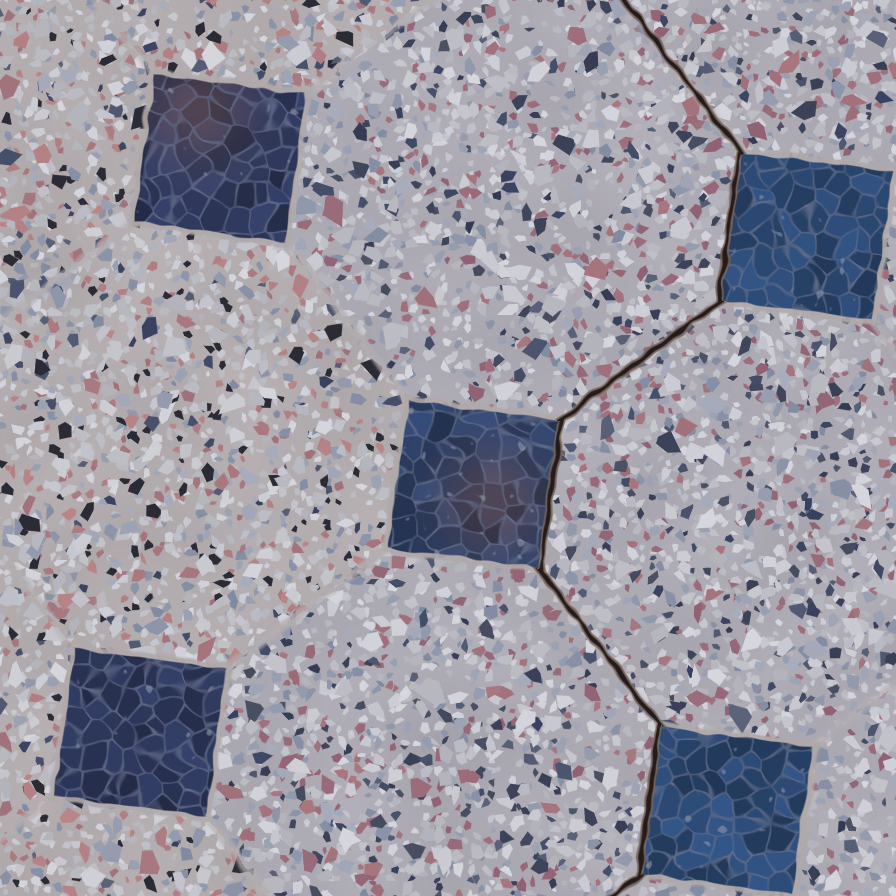
Reproduce this pattern procedurally as a Shadertoy shader.

```glsl
// Terrazzo paving: octagonal speckled slabs with blue square insets on a tilted
// lattice. Chips are random convex polygons scattered by layers, the insets are
// Voronoi crackle, and one staircase of joints has opened into a dark crack.

const vec2 ORIGIN = vec2(0.5286, 0.4596);   // centre of one inset
const vec2 STEP_U = vec2(0.372, 0.277);     // lattice steps between insets
const vec2 STEP_W = vec2(-0.283, 0.364);
const float PITCH = 0.463;
const float INSET = 0.256;                  // half diagonal, in lattice steps

vec2 hash2(vec2 p) {
    vec3 q = fract(p.xyx * vec3(0.1031, 0.1030, 0.0973));
    q += dot(q, q.yzx + 33.33);
    return fract((q.xx + q.yz) * q.zy);
}

float gradientNoise(vec2 p) {
    vec2 i = floor(p), f = p - i;
    vec2 s = f * f * f * (f * (f * 6.0 - 15.0) + 10.0);
    vec4 n;
    for (int k = 0; k < 4; k++) {
        vec2 corner = vec2(k & 1, k >> 1);
        n[k] = dot(hash2(i + corner) * 2.0 - 1.0, f - corner);
    }
    return mix(mix(n.x, n.y, s.x), mix(n.z, n.w, s.x), s.y);
}

float band(float d, float halfWidth, float soft) {
    return 1.0 - smoothstep(halfWidth - soft, halfWidth + soft, d);
}

// Convex polygon with five irregular sides, stretched along a random axis
float chipDistance(vec2 p, vec2 seed, float radius) {
    vec2 shape = hash2(seed + 7.7);
    float turn = 6.2832 * shape.x, d = -1.0;
    p *= mat2(cos(turn), sin(turn), -sin(turn), cos(turn));
    p.x *= mix(1.0, 1.7, shape.y);
    for (int i = 0; i < 5; i++) {
        vec2 h = hash2(seed + float(i) * 3.1);
        float a = 6.2832 * (float(i) + 0.8 * h.x) / 5.0;
        d = max(d, dot(p, vec2(cos(a), sin(a))) - radius * mix(0.55, 1.0, h.y));
    }
    return d;
}

vec3 chipColor(vec2 h, float warm) {
    vec3 pale = mix(vec3(0.70, 0.70, 0.73), vec3(0.84, 0.84, 0.87), h.y);
    vec3 slate = mix(vec3(0.50, 0.54, 0.63), vec3(0.66, 0.68, 0.74), h.y);
    vec3 rose = mix(vec3(0.56, 0.38, 0.45), vec3(0.73, 0.53, 0.53), 0.6 * h.y + 0.4 * warm);
    vec3 navy = mix(vec3(0.21, 0.25, 0.37), vec3(0.36, 0.39, 0.48), h.y);
    vec3 coal = mix(navy, vec3(0.17, 0.17, 0.21), 0.3 + 0.7 * warm);
    vec3 c = mix(pale, slate, step(0.54, h.x));
    c = mix(c, rose, step(0.71, h.x));
    c = mix(c, navy, step(0.86, h.x));
    return mix(c, coal, step(0.93, h.x));
}

// One layer of scattered chips laid over the base colour
vec3 addChips(vec3 base, vec2 p, float size, vec2 seed, float cover, float warm, float px) {
    vec2 g = p / size, cell = floor(g);
    for (int y = -1; y <= 1; y++)
    for (int x = -1; x <= 1; x++) {
        vec2 id = cell + vec2(x, y), key = id + seed;
        vec2 pick = hash2(key + 51.3);
        if (pick.x > cover) continue;
        vec2 center = id + 0.1 + 0.8 * hash2(key);
        float d = chipDistance(g - center, key, mix(0.32, 0.58, pick.y));
        base = mix(base, chipColor(hash2(key + 91.7), warm), band(d, 0.0, 0.8 * px / size));
    }
    return base;
}

// x: gap between the two nearest sites, y: random value of the nearest
vec2 crackle(vec2 p) {
    vec2 cell = floor(p);
    float near = 9.0, next = 9.0, tone = 0.0;
    for (int y = -1; y <= 1; y++)
    for (int x = -1; x <= 1; x++) {
        vec2 id = cell + vec2(x, y), h = hash2(id);
        float d = length(id + h - p);
        next = min(next, max(d, near));
        if (d < near) { near = d; tone = hash2(id + 13.1).x; }
    }
    return vec2(next - near, tone);
}

float stain(vec2 p, vec2 center, float radius) {
    return exp(-dot(p - center, p - center) / (radius * radius));
}

vec3 insetColor(vec2 p, vec2 id) {
    vec2 c = crackle(p * 43.0 + 0.5 * gradientNoise(p * 30.0));
    float blue = clamp(0.5 + 0.4 * (id.x - id.y), 0.0, 1.0);
    vec3 body = mix(vec3(0.17, 0.20, 0.33), vec3(0.16, 0.28, 0.44), blue);
    float rust = stain(p, vec2(0.55, 0.44), 0.06) + stain(p, vec2(0.22, 0.88), 0.06);
    body = mix(body, vec3(0.35, 0.27, 0.30), 0.75 * rust) * mix(0.8, 1.25, c.y);
    float vein = band(c.x, 0.09, 0.08) * (0.65 + 0.6 * gradientNoise(p * 55.0));
    body = mix(body, vec3(0.39, 0.43, 0.54), clamp(vein, 0.0, 1.0));
    float fleck = smoothstep(0.36, 0.5, gradientNoise(p * 75.0 + 9.0));
    return mix(body, vec3(0.55, 0.59, 0.67), 0.6 * fleck);
}

void mainImage(out vec4 fragColor, in vec2 fragCoord) {
    float px = 1.0 / iResolution.y;
    vec2 p = fragCoord * px;
    vec2 wobble = 0.005 * vec2(gradientNoise(p * 40.0), gradientNoise(p * 40.0 + 70.0));
    vec2 c = inverse(mat2(STEP_U, STEP_W)) * (p + wobble - ORIGIN);
    vec2 slab = floor(c), node = round(c), f = c - node, a = abs(f);
    float inset = (a.x + a.y - INSET) * PITCH * 0.7071;
    float joint = min(a.x, a.y) * PITCH;

    // Speckled slabs, warmer on one side of the lattice diagonal
    float warm = step(slab.x + 0.5, slab.y);
    vec2 seed = slab * vec2(17.0, 31.0) + 200.0;
    vec3 col = mix(vec3(0.675, 0.665, 0.70), vec3(0.70, 0.675, 0.685), warm);
    col += 0.05 * gradientNoise(p * 9.0);
    col = addChips(col, p, 0.012, seed, 0.70, warm, px);
    col = addChips(col, p, 0.018, seed + 400.0, 0.62 - 0.12 * warm, warm, px);
    col = addChips(col, p, 0.027, seed + 800.0, 0.22 + 0.08 * warm, warm, px);

    // Faint joints, insets and their pale rims
    float fade = clamp(0.65 + 0.6 * gradientNoise(p * 12.0), 0.0, 1.0);
    col = mix(col, vec3(0.70, 0.68, 0.69), fade * band(joint, 0.005, 0.002 + px));
    col = mix(col, vec3(0.69, 0.66, 0.66), 0.9 * band(inset, 0.006, 0.001 + px));
    col = mix(col, insetColor(p, node), band(inset, 0.0, px));

    // Open crack along a staircase of joints and inset sides
    float crack = 1.0;
    if (inset > 0.0 && slab.x == node.y) crack = a.y * PITCH;
    if (inset > 0.0 && slab.y + 1.0 == node.x) crack = min(crack, a.x * PITCH);
    float side = node.x - node.y;
    bool facing = side == 0.0 ? f.x > 0.0 && f.y < 0.0 : side == 1.0 && f.x < 0.0 && f.y > 0.0;
    if (facing) crack = min(crack, abs(inset - 0.003));
    float wear = gradientNoise(p * 60.0);
    col = mix(col, vec3(0.45, 0.37, 0.32), 0.85 * band(crack, 0.0042 + 0.003 * wear, px));
    col = mix(col, vec3(0.14, 0.11, 0.11), band(crack, 0.0021 + 0.002 * wear, px));
    fragColor = vec4(col, 1.0);
}
```
